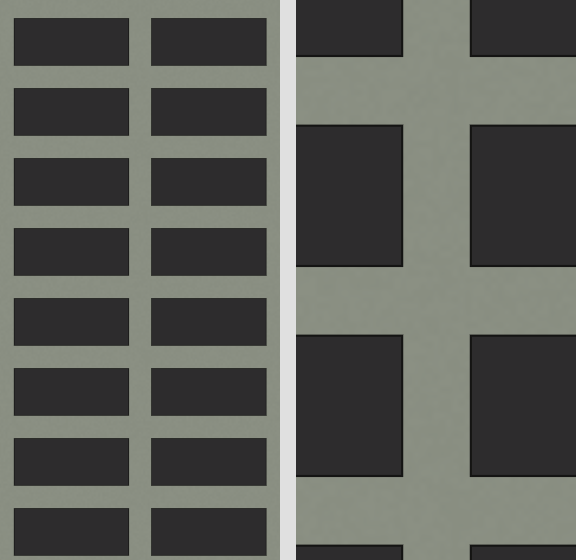
Left, the full canvas; right, a detail of the centre.
Reproduce this pattern procedurally as a Shadertoy shader.

```glsl
// Draws a grey-green wall with a grid of wide dark panes, each with a thin black rim.

// Lengths are fractions of the canvas height; the canvas is half as wide as tall.
const vec2 CANVAS = vec2(0.5, 1.0);
const vec2 PERIOD = vec2(0.2454, 0.125);         // 2 across, 8 down
const vec2 FIRST_CENTER = vec2(0.1276, 0.0501);
const vec2 PANE_HALF_SIZE = vec2(0.1029, 0.0424);
const float RIM_WIDTH = 0.0013;
const float GRAIN_SCALE = 260.0;
const float GRAIN_STRENGTH = 0.012;

const vec3 WALL_COLOR = vec3(0.54, 0.56, 0.51);
const vec3 PANE_COLOR = vec3(0.178, 0.174, 0.178);
const vec3 RIM_COLOR = vec3(0.08, 0.08, 0.075);

float hash(vec2 p) {
    vec3 q = fract(vec3(p.xyx) * 0.1031);
    q += dot(q, q.yzx + 33.33);
    return fract((q.x + q.y) * q.z);
}

float valueNoise(vec2 p) {
    vec2 cell = floor(p);
    vec2 f = fract(p);
    f = f * f * (3.0 - 2.0 * f);
    float low = mix(hash(cell), hash(cell + vec2(1.0, 0.0)), f.x);
    float high = mix(hash(cell + vec2(0.0, 1.0)), hash(cell + vec2(1.0)), f.x);
    return mix(low, high, f.y);
}

float boxDistance(vec2 p, vec2 halfSize) {
    vec2 d = abs(p) - halfSize;
    return length(max(d, 0.0)) + min(max(d.x, d.y), 0.0);
}

// Antialiased coverage of the inside of a distance field
float coverage(float dist, float pixel) {
    return clamp(0.5 - dist / pixel, 0.0, 1.0);
}

void mainImage(out vec4 fragColor, in vec2 fragCoord) {
    vec2 p = fragCoord / iResolution.xy * CANVAS;
    float pixel = CANVAS.y / iResolution.y;

    // Repeat one pane over the grid
    vec2 local = p - FIRST_CENTER;
    local -= PERIOD * floor(local / PERIOD + 0.5);
    float pane = boxDistance(local, PANE_HALF_SIZE);

    // Wall with faint grain
    float grain = valueNoise(p * GRAIN_SCALE) - 0.5;
    vec3 color = WALL_COLOR + GRAIN_STRENGTH * grain;

    // Rim, then the pane inside it
    color = mix(color, RIM_COLOR, coverage(pane, pixel));
    color = mix(color, PANE_COLOR, coverage(pane + RIM_WIDTH, pixel));

    fragColor = vec4(color, 1.0);
}
```
